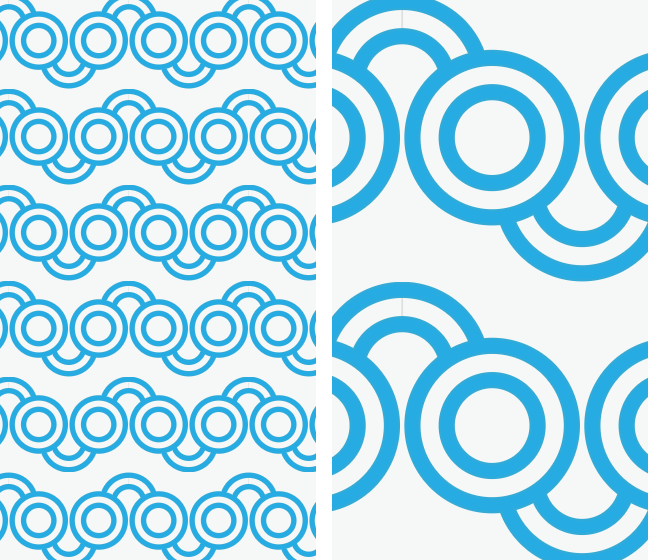
Left: the whole. Right: its middle third, enlarged.
A WebGL 1 fragment shader for this pattern:

```glsl
precision highp float;
// Rows of touching double-ringed discs, linked by double arches that alternate
// below and above each row. Each row is folded into one disc cell and one gap
// cell, and the strokes are joined as distances. One unit is the disc spacing.

uniform vec2 u_resolution;

const float CANVAS_WIDTH = 5.268;              // canvas width in disc spacings
const float ROW_PITCH    = 1.6;                // distance between row centres
const vec2  FIRST_DISC   = vec2(0.646, 0.659); // centre of the lowest left disc
const float OUTER_RADIUS = 0.443;              // stroke centre lines
const float INNER_RADIUS = 0.2525;
const float HALF_STROKE  = 0.045;
const float ARCH_OFFSET  = 0.311;              // arch centre from row centre
const float RIM_DEPTH    = 0.018;              // duller band along stroke edges
const float SEAM_HALF    = 0.005;              // hairline at the crown of upper arches
const float SEAM_OPACITY = 0.55;

const vec3 PAPER = vec3(0.965, 0.970, 0.970);
const vec3 INK   = vec3(0.150, 0.670, 0.890);
const vec3 RIM   = vec3(0.200, 0.670, 0.840);
const vec3 SEAM  = vec3(0.800, 0.810, 0.810);

// Offset from the nearest multiple of the period
float fold(float x, float period) {
    return (fract(x / period + 0.5) - 0.5) * period;
}

// Signed distance to two concentric strokes at radius r
float doubleRing(float r) {
    return min(abs(r - OUTER_RADIUS), abs(r - INNER_RADIUS)) - HALF_STROKE;
}

// Antialiased coverage of the inside of a distance field
float coverage(float d, float pixel) {
    return clamp(0.5 - d / pixel, 0.0, 1.0);
}

void main() {
    float pixel = CANVAS_WIDTH / u_resolution.x;
    vec2 p = gl_FragCoord.xy * pixel - FIRST_DISC;
    float y = fold(p.y, ROW_PITCH);

    // Discs, one per unit
    float discRadius = length(vec2(fold(p.x, 1.0), y));
    float discs = doubleRing(discRadius);

    // Arches in the gaps, alternately below and above the row
    float side = mod(floor(p.x), 2.0) < 0.5 ? -1.0 : 1.0;
    vec2 arch = vec2(fract(p.x) - 0.5, y * side - ARCH_OFFSET);
    float arches = max(doubleRing(length(arch)), -arch.y);

    // Discs hide the arch ends
    arches = max(arches, OUTER_RADIUS - discRadius);
    float ink = min(discs, arches);

    // Hairline between the two strokes of each upper arch
    float band = abs(arch.y - 0.5 * (OUTER_RADIUS + INNER_RADIUS))
               - 0.5 * (OUTER_RADIUS - INNER_RADIUS);
    float seam = coverage(abs(arch.x) - SEAM_HALF, pixel) * coverage(band, pixel);
    seam *= step(0.0, side) * SEAM_OPACITY;

    vec3 color = mix(PAPER, SEAM, seam);
    vec3 strokeColor = mix(RIM, INK, smoothstep(0.3 * RIM_DEPTH, RIM_DEPTH, -ink));
    color = mix(color, strokeColor, coverage(ink, pixel));
    gl_FragColor = vec4(color, 1.0);
}
```
